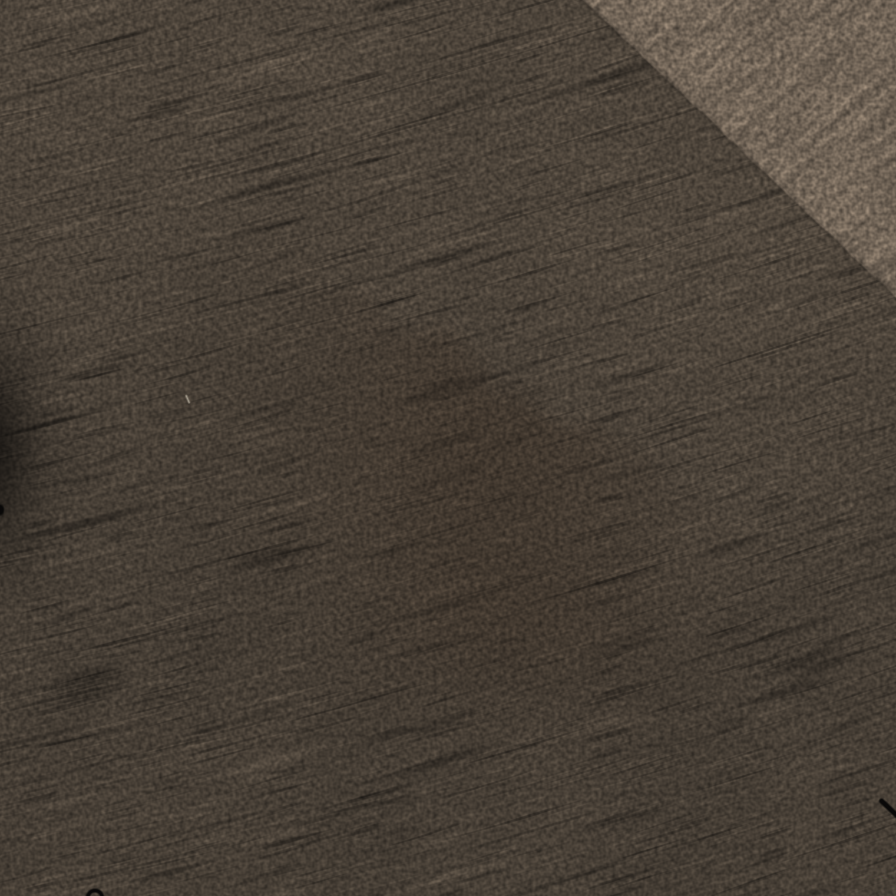
Write a Shadertoy shader that draws this texture.

```glsl
// Dark streaked carpet with a pale corner panel, soft stains and small dark scraps.
#define CARPET vec3(0.288, 0.255, 0.218)
#define PANEL vec3(0.445, 0.395, 0.342)
#define STAIN vec3(0.255, 0.216, 0.178)
#define SCRAP vec3(0.035, 0.033, 0.030)
#define SEAM_POINT vec2(0.651, 1.0)
#define SEAM_NORMAL vec2(0.689, 0.7245)
#define STREAK_SLOPE 0.24
#define STREAK_BEND 0.05
#define DARK_STREAK 0.34
#define LIGHT_STREAK 0.24
#define GRAIN 0.32

vec2 gradientAt(ivec2 cell) {
    uint h = uint(cell.x) * 1597334677u ^ uint(cell.y) * 3812015801u;
    h = (h ^ (h >> 15)) * 2246822519u;
    h ^= h >> 13;
    float angle = float(h & 65535u) * 6.28318 / 65536.0;
    return vec2(cos(angle), sin(angle));
}

float gradientNoise(vec2 p) {
    vec2 base = floor(p), f = p - base;
    ivec2 i = ivec2(base);
    vec2 w = f * f * f * (f * (f * 6.0 - 15.0) + 10.0);
    float a = dot(gradientAt(i), f);
    float b = dot(gradientAt(i + ivec2(1, 0)), f - vec2(1, 0));
    float c = dot(gradientAt(i + ivec2(0, 1)), f - vec2(0, 1));
    float d = dot(gradientAt(i + ivec2(1, 1)), f - vec2(1, 1));
    return mix(mix(a, b, w.x), mix(c, d, w.x), w.y);
}

float segmentDistance(vec2 p, vec2 a, vec2 b) {
    vec2 ap = p - a, ab = b - a;
    return length(ap - ab * clamp(dot(ap, ab) / dot(ab, ab), 0.0, 1.0));
}

float blob(vec2 p, vec2 centre, vec2 size) {
    vec2 q = (p - centre) / size;
    return exp(-dot(q, q));
}

// Long woven streaks, fanning slightly steeper to the right
float carpetWeave(vec2 p) {
    float across = p.y - STREAK_SLOPE * p.x - STREAK_BEND * p.x * p.x;
    float shade = 0.0;
    for (int k = 0; k < 3; k++) {
        float f = float(k);
        vec2 q = vec2(p.x * (5.0 + 3.0 * f), across * (75.0 + 45.0 * f)) + 37.0 * f;
        float n = gradientNoise(q);
        shade += 0.12 * n;
        shade -= DARK_STREAK * smoothstep(0.22, 0.60, n);
        shade += LIGHT_STREAK * smoothstep(0.24, 0.62, -n);
    }
    return shade;
}

// Finer, steeper ribs broken into short dashes
float panelWeave(vec2 p) {
    vec2 q = vec2(0.766 * p.x + 0.643 * p.y, 0.766 * p.y - 0.643 * p.x);
    float ribs = gradientNoise(vec2(q.x * 12.0, q.y * 105.0));
    float dashes = gradientNoise(vec2(q.x * 80.0, q.y * 150.0) + 19.0);
    return 0.24 * ribs + 0.16 * dashes;
}

float grain(vec2 p) {
    return gradientNoise(p * 170.0) + 0.8 * gradientNoise(p * 271.0 + 11.0);
}

void mainImage(out vec4 fragColor, in vec2 fragCoord) {
    vec2 p = fragCoord / iResolution.xy;
    float px = 1.0 / iResolution.y;
    float soft = max(px, 0.0015);

    // Broad light and worn patches
    float cloud = gradientNoise(p * 6.0 + 3.0);
    float light = 0.96 + 0.10 * smoothstep(0.35, 0.95, p.y);
    light += 0.08 * blob(p, vec2(0.80, 0.60), vec2(0.24, 0.20));
    light += 0.06 * cloud;
    vec3 carpet = CARPET * light;

    // Brown central stain with an uneven slanting upper edge
    float wobble = 0.035 * gradientNoise(p * 17.0);
    float edge = 0.655 - 0.60 * (p.x - 0.43) + wobble;
    float stain = blob(p, vec2(0.54, 0.50), vec2(0.20, 0.22));
    stain *= 1.0 - smoothstep(-0.025, 0.025, p.y - edge);
    stain += 0.45 * blob(p, vec2(0.58, 0.30), vec2(0.16, 0.08));
    stain = min(stain, 1.0);
    carpet = mix(carpet, STAIN, 0.85 * stain);
    carpet *= 1.0 + carpetWeave(p) * (1.0 - 0.40 * stain);

    // Shadow entering from the left
    carpet *= 1.0 - 0.58 * blob(p, vec2(-0.015, 0.50), vec2(0.055, 0.105));

    // Pale corner beyond the diagonal seam
    float seam = dot(p - SEAM_POINT, SEAM_NORMAL);
    seam += 0.002 * gradientNoise(p * 40.0);
    vec3 panel = PANEL * (1.0 + panelWeave(p) + 0.05 * cloud - 0.15 * max(seam, 0.0));
    vec3 color = mix(carpet, panel, smoothstep(-soft, soft, seam));
    color *= 1.0 - 0.14 * exp(-pow(seam / 0.003, 2.0));
    color *= 1.0 + GRAIN * grain(p);

    // Dark scraps along the borders
    float scrap = length((p - vec2(0.0, 0.431)) * vec2(1.0, 0.75)) - 0.0045;
    scrap = min(scrap, segmentDistance(p, vec2(0.984, 0.106), vec2(1.005, 0.086)) - 0.0028);
    scrap = min(scrap, abs(length(p - vec2(0.106, -0.002)) - 0.008) - 0.0022);
    color = mix(color, SCRAP, 1.0 - smoothstep(-soft, soft, scrap));

    // Tiny pale fleck
    float fleck = segmentDistance(p, vec2(0.208, 0.558), vec2(0.211, 0.551)) - 0.0009;
    color = mix(color, vec3(0.66, 0.63, 0.57), 1.0 - smoothstep(-soft, soft, fleck));

    fragColor = vec4(clamp(color, 0.0, 1.0), 1.0);
}
```
